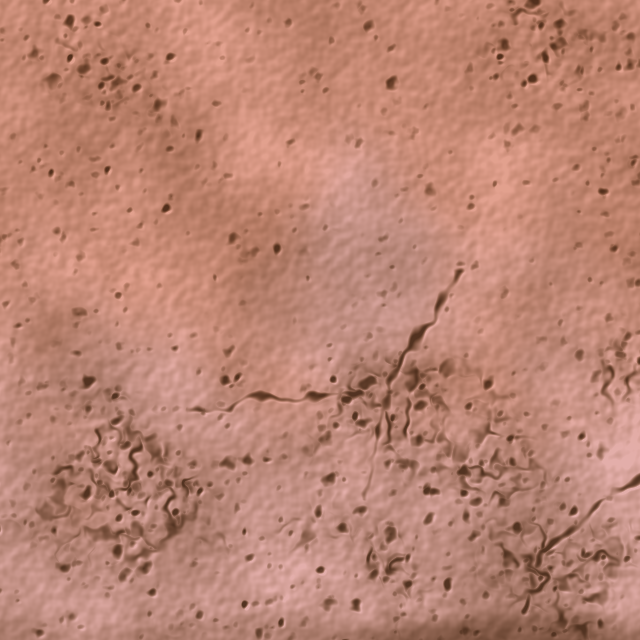
This texture is drawn by a Shadertoy shader. Its source:

```glsl
// Weathered terracotta plaster: an orange wall fading to dusty pink, with soft
// grain, nests of pits and crumbled, broken cracks. Cavities and grain form one
// height field, which is lit from the upper left and darkened where it is deep.

#define ORANGE vec3(0.772, 0.532, 0.447)
#define PINK vec3(0.776, 0.578, 0.535)
#define SHADOW_TINT vec3(0.87, 0.845, 0.80)
#define PIT_CELLS 34.0
#define RUBBLE_SCALE 27.0
#define CRACK_WIDTH 0.0065
#define GRAIN_SCALE 50.0
#define GRAIN_AMOUNT 0.5
#define MOTTLE 1.35
#define RELIEF 1.7
#define CAVITY_DARKNESS 6.3
#define TO_LIGHT vec2(-0.0035, 0.0035)

// Worn areas: centre and radius
const vec3 WORN[8] = vec3[8](
    vec3(0.20, 0.24, 0.11), vec3(0.63, 0.37, 0.10), vec3(0.86, 0.09, 0.10),
    vec3(0.15, 0.91, 0.12), vec3(0.85, 0.92, 0.11), vec3(0.60, 0.13, 0.05),
    vec3(0.78, 0.28, 0.06), vec3(0.97, 0.42, 0.05));

// Corners of the three long cracks, two segments each
const vec2 CRACKS[9] = vec2[9](
    vec2(0.29, 0.36), vec2(0.42, 0.38), vec2(0.56, 0.38),
    vec2(0.57, 0.22), vec2(0.61, 0.40), vec2(0.72, 0.58),
    vec2(0.82, 0.05), vec2(0.84, 0.14), vec2(1.01, 0.26));

vec2 hash2(vec2 p) {
    vec3 q = fract(p.xyx * vec3(0.1031, 0.1030, 0.0973));
    q += dot(q, q.yzx + 33.33);
    return fract((q.xx + q.yz) * q.zy);
}

float cornerSlope(vec2 cell, vec2 offset) {
    float angle = 6.2832 * hash2(cell + 71.0).x;
    return dot(vec2(cos(angle), sin(angle)), offset);
}

// Gradient noise, about -0.7 to 0.7
float noise(vec2 p) {
    vec2 i = floor(p), f = p - i;
    vec2 u = f * f * f * (f * (f * 6.0 - 15.0) + 10.0);
    vec2 x = vec2(1.0, 0.0);
    return mix(mix(cornerSlope(i, f), cornerSlope(i + x, f - x), u.x),
               mix(cornerSlope(i + x.yx, f - x.yx), cornerSlope(i + 1.0, f - 1.0), u.x), u.y);
}

float fbm(vec2 p) {
    return noise(p) + 0.5 * noise(p * 2.03 + 17.0) + 0.25 * noise(p * 4.1 + 39.0);
}

// How worn the wall is, 0 to 1
float wear(vec2 p) {
    float amount = 0.1 + 0.2 * (1.0 - smoothstep(0.25, 0.5, p.y));
    for (int i = 0; i < 8; i++) {
        vec2 d = (p - WORN[i].xy) / WORN[i].z;
        amount += 0.75 * exp(-dot(d, d));
    }
    return clamp(amount + 0.55 * noise(p * 9.0 + 5.0), 0.0, 1.0);
}

// Scattered ragged pits; chance is the share of cells that hold one
float pits(vec2 p, float chance) {
    vec2 cell = floor(p);
    float ragged = 0.7 * noise(p * 2.3 + 13.0);
    float depth = 0.0;
    for (int y = -1; y <= 1; y++)
    for (int x = -1; x <= 1; x++) {
        vec2 id = cell + vec2(x, y);
        vec2 place = hash2(id), kind = hash2(id + 211.0);
        float angle = 0.8 + 1.4 * (place.x - 0.5);
        vec2 along = vec2(cos(angle), sin(angle));
        vec2 d = p - id - place;
        d = vec2(dot(d, along), 1.35 * dot(d, vec2(-along.y, along.x)));
        float radius = mix(0.28, 0.58, kind.y * kind.y);
        float pit = 1.0 - smoothstep(0.05, 1.0, length(d) / radius + ragged);
        float present = smoothstep(kind.x - 0.04, kind.x + 0.04, chance);
        depth = max(depth, pit * present * mix(0.4, 1.0, place.y));
    }
    return depth;
}

float segmentDistance(vec2 p, vec2 a, vec2 b) {
    vec2 ab = b - a;
    return length(p - a - ab * clamp(dot(p - a, ab) / dot(ab, ab), 0.0, 1.0));
}

// Long cracks: a faint jagged line with deep beads along it
float cracks(vec2 p) {
    vec2 q = p + 0.014 * vec2(noise(p * 15.0), noise(p * 15.0 + 61.0))
               + 0.010 * vec2(noise(p * 43.0 + 3.0), noise(p * 43.0 + 87.0));
    float nearest = 1.0;
    for (int i = 0; i < 6; i++) {
        int start = i + i / 2;
        nearest = min(nearest, segmentDistance(q, CRACKS[start], CRACKS[start + 1]));
    }
    float bead = smoothstep(-0.3, 0.5, noise(p * 30.0 + 9.0));
    float line = 1.0 - smoothstep(0.0, CRACK_WIDTH * mix(0.7, 1.6, bead), nearest);
    return line * mix(0.15, 1.0, bead);
}

// Crumbled ground: lumps everywhere worn, tangled grooves in the lower wall
float rubble(vec2 p, float worn) {
    vec2 q = p * RUBBLE_SCALE + 0.5 * vec2(noise(p * 47.0), noise(p * 47.0 + 31.0));
    float lump = smoothstep(0.12, 0.75, noise(q) + 0.5 * noise(q * 2.1 + 7.0));
    float groove = 1.0 - smoothstep(0.0, 0.17, abs(noise(q * 0.7 + 19.0)));
    groove *= smoothstep(-0.3, 0.5, noise(q * 1.3 + 83.0)) * (1.0 - smoothstep(0.42, 0.6, p.y));
    return max(0.75 * lump, 0.85 * groove) * smoothstep(0.35, 0.85, worn);
}

float cavity(vec2 p, float worn) {
    float large = pits(p * PIT_CELLS, 0.05 + 0.55 * worn * worn);
    float small = 0.35 * pits(p * PIT_CELLS * 1.4 + 50.0, 0.12 + 0.4 * worn);
    return max(max(large, small), max(cracks(p), rubble(p, worn)));
}

float grain(vec2 p) {
    vec2 slanted = vec2(p.x + p.y, 1.15 * (p.y - p.x)) * 0.7;
    return noise(slanted * GRAIN_SCALE) + 0.6 * noise(p * GRAIN_SCALE * 1.7 + 7.0);
}

void mainImage(out vec4 fragColor, in vec2 fragCoord) {
    vec2 p = fragCoord / iResolution.y;
    float worn = wear(p);

    // Orange above, pink below and in a pale column
    vec2 column = (p - vec2(0.57, 0.62)) / vec2(0.12, 0.2);
    float pinkness = 0.5 + 1.2 * (0.42 - p.y) + 0.5 * exp(-dot(column, column));
    vec3 plaster = mix(ORANGE, PINK, smoothstep(0.2, 0.8, pinkness + 0.25 * fbm(p * 4.0)));

    // Depth and slope of the surface
    float depth = cavity(p, worn);
    float depthToLight = cavity(p + TO_LIGHT, worn);
    float roughness = GRAIN_AMOUNT * (0.8 + 0.6 * worn);
    float bump = grain(p);
    float slope = depth - depthToLight + roughness * (grain(p + TO_LIGHT) - bump);

    // Darkness from stains, grain, relief, cavities and the dirty lower edge
    float darkness = MOTTLE * fbm(p * 4.5 + 23.0) + 0.6 * worn - 0.05;
    darkness += RELIEF * slope - roughness * bump + CAVITY_DARKNESS * depth;
    float edge = 1.0 - smoothstep(0.0, 0.055, p.y + 0.03 * noise(p * 20.0));
    darkness += edge * mix(0.9, 2.6, smoothstep(0.5, 0.65, p.x));

    fragColor = vec4(plaster * pow(SHADOW_TINT, vec3(clamp(darkness, -1.0, 6.3))), 1.0);
}
```
